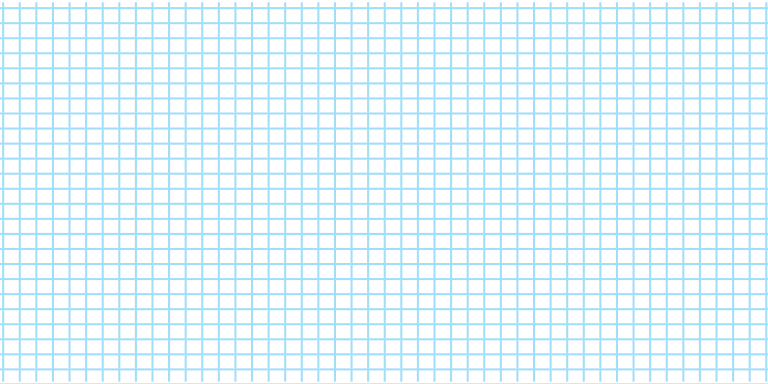
Give the GLSL for this pattern, as a Shadertoy shader.

```glsl
// Sheet of graph paper: thin pale blue rules on white, in slightly wide cells.
// Each set of rules is a repeated distance, box filtered over one pixel;
// the upright rules stop just short of the top and bottom of the sheet.

// Share of a pixel covered by a band centred at zero.
float bandCoverage(float offset, float halfWidth, float pixel) {
    float upper = min(offset + 0.5 * pixel, halfWidth);
    float lower = max(offset - 0.5 * pixel, -halfWidth);
    return clamp((upper - lower) / pixel, 0.0, 1.0);
}

// Signed offset to the nearest of evenly spaced rules.
float ruleOffset(float position, float firstRule, float spacing) {
    return (fract((position - firstRule) / spacing + 0.5) - 0.5) * spacing;
}

void mainImage(out vec4 fragColor, in vec2 fragCoord) {
    // Units of canvas height
    float pixel = 1.0 / iResolution.y;
    vec2 position = fragCoord * pixel;

    // 46.3 cells across and 25.5 down
    float upright = bandCoverage(ruleOffset(position.x, 0.0083, 0.0432), 0.0027, pixel);
    float level = bandCoverage(ruleOffset(position.y, 0.0380, 0.0392), 0.0027, pixel);

    // Blank margin beyond the ends of the upright rules
    upright *= bandCoverage(position.y - 0.5, 0.494, pixel);

    vec3 paper = vec3(1.0);
    vec3 ink = vec3(0.63, 0.87, 0.98);
    fragColor = vec4(mix(paper, ink, max(upright, level)), 1.0);
}
```
